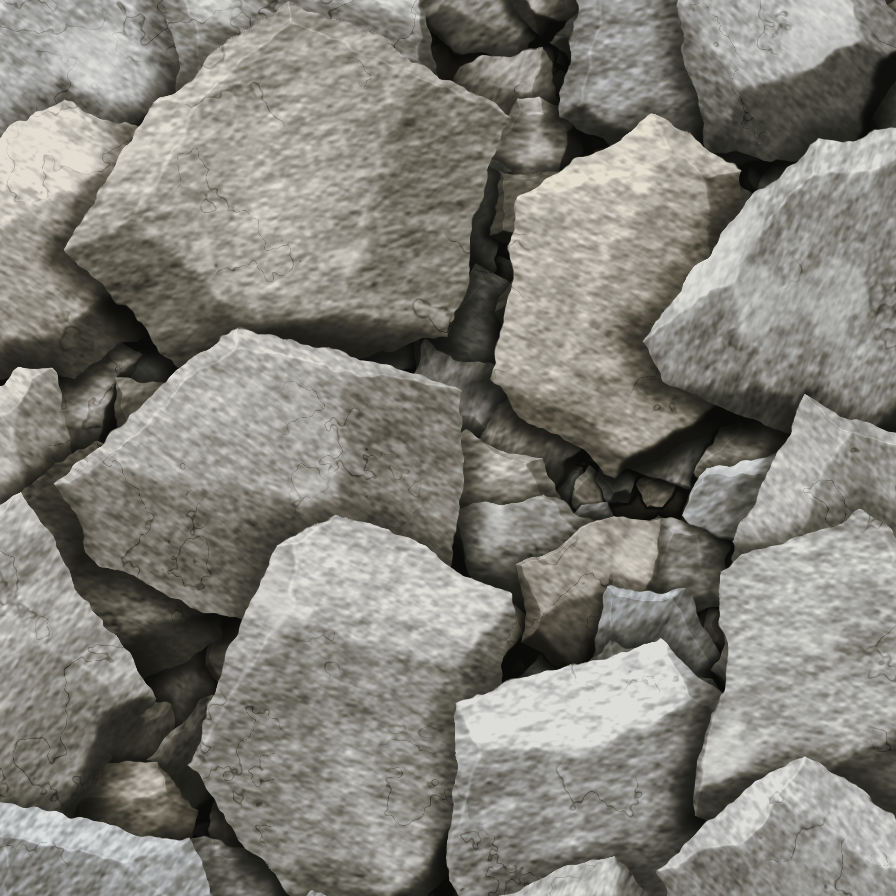
A Shadertoy shader for this texture:

```glsl
// A pile of broken grey boulders with lit facets, dusty tops and dark gaps.
const float TAU = 6.28318;
const int FACETS = 6;                        // sides of each rock
const float BOULDER = 0.27;                  // grid spacing of each rock size
const float STONE = 0.115;
const float GRAVEL = 0.042;
const float GAPS = 0.10;                     // share of boulders left out
const vec3 LIGHT = vec3(-0.22, 0.72, 0.66);  // from above, slightly left
const float AMBIENT = 0.29;
const float DIFFUSE = 0.50;
const float RELIEF = 1.35;                   // strength of the rough surface
const float GLITTER = 0.20;                  // strength of the mineral grain
const vec3 TONES[6] = vec3[6](               // dark gaps to pale dust
    vec3(0.15, 0.15, 0.13), vec3(0.34, 0.33, 0.29), vec3(0.49, 0.48, 0.45),
    vec3(0.63, 0.63, 0.62), vec3(0.75, 0.75, 0.74), vec3(0.87, 0.87, 0.85));

struct Surface { float tone; float angle; float seed; };

vec2 hash2(vec2 p) {
    vec3 q = fract(p.xyx * vec3(0.1031, 0.1030, 0.0973));
    q += dot(q, q.yzx + 33.33);
    return fract((q.xx + q.yz) * q.zy);
}

mat2 rotation(float a) {
    float c = cos(a), s = sin(a);
    return mat2(c, s, -s, c);
}

float noise(vec2 p) {
    vec2 i = floor(p), f = fract(p);
    f = f * f * (3.0 - 2.0 * f);
    return mix(mix(hash2(i).x, hash2(i + vec2(1, 0)).x, f.x),
               mix(hash2(i + vec2(0, 1)).x, hash2(i + vec2(1, 1)).x, f.x), f.y);
}

float fbm(vec2 p) {
    float sum = 0.0, amp = 0.5;
    for (int i = 0; i < 5; i++) {
        sum += amp * noise(p);
        p = rotation(0.65) * p * 2.03 + 7.3;
        amp *= 0.55;
    }
    return sum;
}

// Rocks are painted from the back row to the front row.
void pile(vec2 p, float size, float seed, float skip, float dim, inout Surface s) {
    float blur = 0.8 / iResolution.y;
    vec2 home = floor(p / size);
    for (int j = 2; j >= -2; j--)
    for (int i = -2; i <= 2; i++) {
        vec2 cell = home + vec2(i, j);
        vec2 id = cell + seed;
        vec2 place = hash2(id), kind = hash2(id + 57.0), look = hash2(id + 113.0);
        if (look.x < skip) continue;
        vec2 q = p - (cell + 0.5 + 0.65 * (place - 0.5)) * size;
        float radius = size * mix(0.55, 0.82, kind.x);
        if (length(q) > 1.9 * radius) continue;

        // Tilted top plane, then side planes; the lowest plane is visible.
        vec2 tilt = 0.85 * (look - 0.5);
        vec3 top = normalize(vec3(-tilt, 1.0));
        float soft = 0.025 * radius;
        float height = 0.42 * radius + dot(q, tilt);
        float lowest = height, second = 1e3, outline = -1e3;
        float weight = exp(clamp(-height / soft, -60.0, 60.0));
        float lit = weight * dot(top, LIGHT), total = weight;
        for (int k = 0; k < FACETS; k++) {
            vec2 h = hash2(id + vec2(17, 31) * float(k + 1));
            float a = TAU * (float(k) + 0.75 * h.x + kind.y) / float(FACETS);
            vec2 n = vec2(cos(a), sin(a));
            float d = dot(q, n) - radius * mix(0.68, 1.1, h.y);
            float steep = mix(0.8, 5.0, fract(h.x * 7.0 + h.y)) * mix(0.55, 1.0, 0.5 + 0.5 * n.y);
            height = -d * steep;
            weight = exp(clamp(-height / soft, -60.0, 60.0));
            lit += weight * dot(normalize(vec3(n * steep, 1.0)), LIGHT);
            total += weight;
            second = min(second, max(lowest, height));
            lowest = min(lowest, height);
            outline = max(outline, d);
        }
        lit /= total;
        float worn = 1.0 - smoothstep(0.0, 0.05 * radius, second - lowest);
        float tone = AMBIENT + DIFFUSE * lit + 0.16 * (look.y - 0.5);
        tone += 0.10 * worn * smoothstep(0.0, 0.6, lit);

        // Contact shadow on whatever lies behind, then the rock itself.
        float under = smoothstep(-0.5, 0.7, -q.y / radius);
        s.tone *= mix(mix(0.55, 0.2, under), 1.0, smoothstep(0.0, 0.22 * radius, outline));
        float cover = 1.0 - smoothstep(-blur, blur, outline);
        s.tone = mix(s.tone, tone * dim, cover);
        if (cover > 0.5) { s.angle = (kind.y - 0.5) * 2.4; s.seed = 40.0 * place.x; }
    }
}

float roughness(vec2 p, Surface s) {
    return fbm(rotation(s.angle) * p * vec2(13.0, 24.0) + s.seed);
}

void mainImage(out vec4 fragColor, in vec2 fragCoord) {
    vec2 p = fragCoord / iResolution.y;

    // Chipped outlines come from bending the plane.
    vec2 bend = vec2(fbm(p * 9.0), fbm(p * 9.0 + 31.0)) - 0.6;
    vec2 chip = vec2(noise(p * 70.0), noise(p * 70.0 + 19.0)) - 0.5;
    vec2 bent = p + 0.045 * bend + 0.004 * chip;

    Surface s = Surface(0.12, 0.0, 0.0);
    pile(bent, GRAVEL, 211.0, 0.1, 0.65, s);
    pile(bent, STONE, 83.0, 0.1, 0.88, s);
    pile(bent, BOULDER, 7.0, GAPS, 1.0, s);

    // Rough skin lit from above, fine grain, cracks and pale dust.
    float shown = smoothstep(0.05, 0.5, s.tone);
    float slope = roughness(p, s) - roughness(p + 0.005 * LIGHT.xy, s);
    vec2 grainUv = rotation(s.angle) * p;
    float grain = noise(grainUv * vec2(150.0, 230.0)) - 0.5;
    float stain = fbm(p * 6.0 + s.seed) - 0.55;
    float crack = abs(noise(grainUv * vec2(5.0, 11.0) + s.seed + 4.0 * bend) - 0.5);
    float dust = smoothstep(0.66, 0.76, fbm(p * 8.0 + s.seed + 50.0)) * smoothstep(0.4, 0.65, s.tone);
    float tone = s.tone + shown * (RELIEF * slope + GLITTER * grain + 0.28 * stain);
    tone -= 0.16 * shown * (1.0 - smoothstep(0.0, 0.025, crack)) * smoothstep(0.45, 0.6, noise(p * 11.0));
    tone = mix(tone, 0.86 + 0.6 * slope, 0.6 * dust);

    // Tone to stone colour, with a slight warm or cool cast per rock.
    vec3 color = TONES[0] * clamp(tone / TONES[0].g, 0.25, 1.0);
    for (int i = 1; i < 6; i++)
        color = mix(color, TONES[i], clamp((tone - TONES[i - 1].g) / (TONES[i].g - TONES[i - 1].g), 0.0, 1.0));
    color *= mix(vec3(1.03, 1.0, 0.95), vec3(0.98, 1.0, 1.03), fract(s.seed));
    fragColor = vec4(color, 1.0);
}
```
